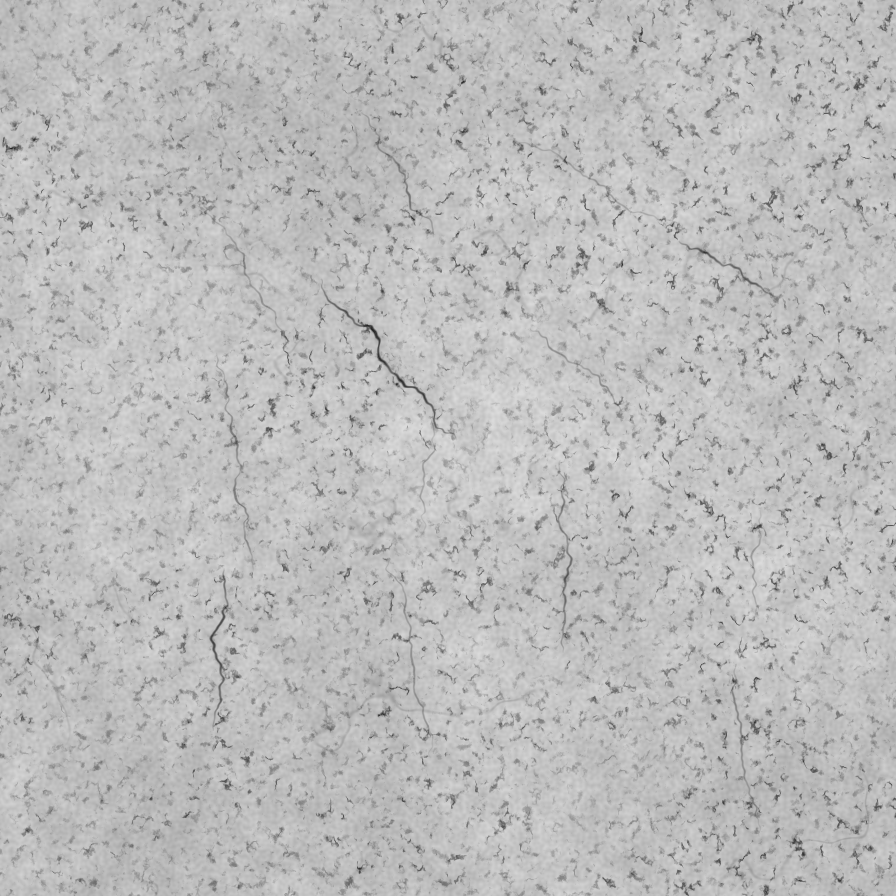
Give the GLSL for this texture, as a WebGL 2 fragment shader.

```glsl
#version 300 es
precision highp float;

// Weathered grey plaster: cloudy tone and fine grain, covered with small
// ragged flecks and pits (thresholded gradient noise), and crossed by tapering
// cracks that run diagonally in the upper half and steeply in the lower half.

#define BASE_TONE 0.772
#define CLOUD_CONTRAST 0.15
#define MOTTLE_CONTRAST 0.14
#define GRAIN_CONTRAST 0.09
#define FLECK_SCALE 46.0
#define FLECK_DEPTH 0.32
#define PIT_DEPTH 0.20
#define HAIRLINE_DEPTH 0.08
#define CRACK_COUNT 13
#define CRACK_WIDTH 0.0016
#define CRACK_DEPTH 0.72

uniform vec2 u_resolution;
out vec4 fragColor;

float hash(vec2 p) {
    vec3 q = fract(p.xyx * vec3(0.1031, 0.1030, 0.0973));
    q += dot(q, q.yzx + 33.33);
    return fract((q.x + q.y) * q.z);
}

// Slope of a randomly turned plane through a lattice corner.
float cornerSlope(vec2 corner, vec2 offset) {
    float angle = 6.2832 * hash(corner);
    return dot(vec2(cos(angle), sin(angle)), offset);
}

// Gradient noise centred on 0.5.
float noise(vec2 p) {
    vec2 cell = floor(p);
    vec2 f = fract(p);
    vec2 s = f * f * f * (f * (f * 6.0 - 15.0) + 10.0);
    vec2 e = vec2(1.0, 0.0);
    float low = mix(cornerSlope(cell, f), cornerSlope(cell + e, f - e), s.x);
    float high = mix(cornerSlope(cell + e.yx, f - e.yx), cornerSlope(cell + 1.0, f - 1.0), s.x);
    return 0.5 + 0.75 * mix(low, high, s.y);
}

float fbm(vec2 p) {
    float sum = 0.0;
    float weight = 0.533;
    for (int octave = 0; octave < 4; octave++) {
        p = mat2(1.6, 1.2, -1.2, 1.6) * p + 17.3;
        sum += weight * noise(p * 0.5);
        weight *= 0.5;
    }
    return sum;
}

// Thin line where the noise value passes through its middle.
float ridge(float value, float halfWidth) {
    return 1.0 - smoothstep(0.0, halfWidth, abs(value - 0.5));
}

// Short ragged dark flecks, denser in some patches and to the right.
float flecks(vec2 p) {
    float line = ridge(fbm(p * vec2(1.1, 0.9) * FLECK_SCALE + 60.0), 0.065);
    float gate = smoothstep(0.50, 0.70, fbm(p * 62.0 + 20.0));
    float patches = smoothstep(0.36, 0.62, fbm(p * 6.0 + 30.0) + 0.12 * (p.x - 0.5));
    return line * gate * mix(0.4, 1.3, patches);
}

// Small round-edged pits, clustered.
float pits(vec2 p) {
    float cluster = smoothstep(0.35, 0.65, fbm(p * 11.0 + 44.0));
    return smoothstep(0.57, 0.78, fbm(p * 82.0 + 9.0)) * mix(0.6, 1.3, cluster);
}

// Faint broken veins of larger extent.
float hairlines(vec2 p) {
    float gate = smoothstep(0.5, 0.75, noise(p * 8.0 + 70.0));
    return ridge(fbm(p * 5.0 + 90.0), 0.012) * gate;
}

// Darkness of all cracks; each is a wobbling segment with tapered ends.
float cracks(vec2 p, float pixel) {
    float dark = 0.0;
    for (int i = 0; i < CRACK_COUNT; i++) {
        float id = float(i);
        float chance = hash(vec2(id * 7.0 + 3.0, 19.0));
        vec2 center = fract(vec2(0.42, 0.63) + id * vec2(0.7549, 0.5698));
        center = mix(center, vec2(0.47, 0.5), 0.25);
        float steep = smoothstep(0.56, 0.46, center.y);
        float angle = mix(-0.78, -1.65, steep) + (chance - 0.5) * 0.6;
        float halfLength = mix(0.055, 0.125, fract(0.9 + id * 0.618));
        float strength = mix(0.25, 1.0, exp(-id * 0.22));

        vec2 along = vec2(cos(angle), sin(angle));
        vec2 d = p - center;
        float u = dot(d, along);
        float v = dot(d, vec2(-along.y, along.x));
        if (abs(u) > halfLength || abs(v) > 0.07) continue;
        v += (fbm(vec2(u * 15.0 + 20.0, id * 7.3 + 5.0)) - 0.5) * 0.05;
        v += (noise(vec2(u * 110.0 + 50.0, id * 3.7)) - 0.5) * 0.004;

        float taper = 1.0 - u * u / (halfLength * halfLength);
        float swell = 0.35 + noise(vec2(u * 45.0 + 30.0, id * 5.1));
        float width = CRACK_WIDTH * taper * swell * strength;
        float core = 1.0 - smoothstep(0.0, width + max(pixel, 0.0015), abs(v));
        float halo = 0.10 * exp(-abs(v) / 0.005);
        dark = max(dark, min((core * swell + halo) * sqrt(taper), 1.0) * strength);
    }
    return dark;
}

void main() {
    float pixel = 1.0 / u_resolution.y;
    vec2 p = gl_FragCoord.xy * pixel;

    // Cloudy base, slightly darker away from the middle.
    vec2 fromMiddle = p - vec2(0.55, 0.52);
    float tone = BASE_TONE + 0.01 - 0.09 * dot(fromMiddle, fromMiddle);
    tone += CLOUD_CONTRAST * (fbm(p * 3.5 + 7.0) - 0.5);
    tone += MOTTLE_CONTRAST * (fbm(p * 28.0 + 13.0) - 0.5);
    tone += GRAIN_CONTRAST * (noise(p * 190.0) - 0.5);

    // Surface marks.
    tone -= FLECK_DEPTH * flecks(p) + PIT_DEPTH * pits(p) + HAIRLINE_DEPTH * hairlines(p);
    tone *= 1.0 - CRACK_DEPTH * cracks(p, pixel);
    fragColor = vec4(vec3(clamp(tone, 0.12, 0.86)), 1.0);
}
```
